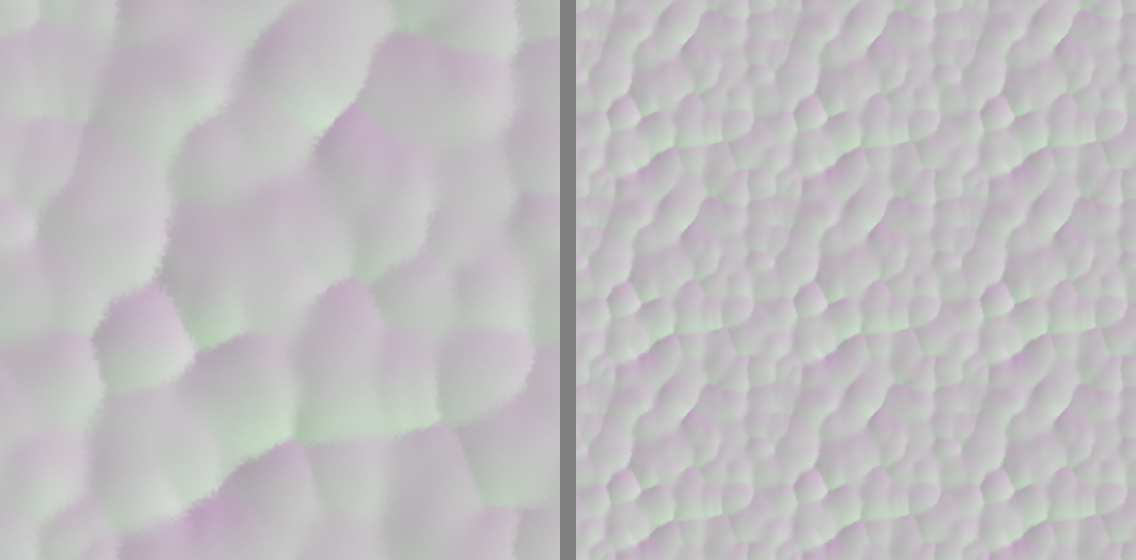
Left, the tile; right, the same tile 3 across and 3 down.
This texture is drawn by a Shadertoy shader. Its source:

```glsl
// Soft pillowy cobbles in pale grey, mauve and green that tile seamlessly.
// Two wrapped layers of smooth cellular noise give dome slopes: the sideways
// slope sets the lightness, the upward slope shifts from green to mauve.

const vec2 SMALL_CELLS = vec2(8.0, 7.0);
const vec2 LARGE_CELLS = vec2(4.0, 3.0);
const vec2 ORIGIN = vec2(0.08, 0.92);
const float SMALL_SLOPE = 1.1;
const float LARGE_SLOPE = 0.40;
const float JITTER = 0.85;
const float CREASE_SOFT = 4.5;
const float CREASE_SHARP = 18.0;
const vec2 BEND_CELLS = vec2(18.0);
const float BEND_AMOUNT = 0.016;
const vec2 FRAY_CELLS = vec2(150.0);
const float FRAY_AMOUNT = 0.009;
const vec3 BASE_COLOR = vec3(0.756, 0.747, 0.756);
const vec3 SIDE_TINT = vec3(0.080, 0.078, 0.080);
const vec3 UP_TINT = vec3(0.002, -0.080, 0.006);
const float TAU = 6.2831853;

vec2 hash2(vec2 p) {
    vec3 q = fract(p.xyx * vec3(0.1031, 0.1030, 0.0973));
    q += dot(q, q.yzx + 33.33);
    return fract((q.xx + q.yz) * q.zy);
}

// Wraps whole cell numbers; the half step keeps rounding off the boundary
vec2 wrapCell(vec2 cell, vec2 cells) {
    return cell - cells * floor((cell + 0.5) / cells);
}

// Value noise with two channels, centred on zero, wrapping after "cells"
vec2 wrapNoise(vec2 uv, vec2 cells) {
    vec2 p = uv * cells;
    vec2 i = floor(p);
    vec2 f = p - i;
    f = f * f * (3.0 - 2.0 * f);
    vec2 a = hash2(wrapCell(i, cells));
    vec2 b = hash2(wrapCell(i + vec2(1.0, 0.0), cells));
    vec2 c = hash2(wrapCell(i + vec2(0.0, 1.0), cells));
    vec2 d = hash2(wrapCell(i + 1.0, cells));
    return mix(mix(a, b, f.x), mix(c, d, f.x), f.y) - 0.5;
}

// Slope of rounded domes: blended offset from the nearby cell centres
vec2 domeSlope(vec2 uv, vec2 cells, float sharpness, float seed) {
    vec2 p = uv * cells;
    vec2 home = floor(p);
    vec2 slope = vec2(0.0);
    float total = 1e-20;
    for (int y = -2; y <= 2; y++) {
        for (int x = -2; x <= 2; x++) {
            vec2 cell = home + vec2(x, y);
            vec2 id = wrapCell(cell, cells) + seed;
            vec2 center = cell + 0.5 + JITTER * (hash2(id) - 0.5);
            float steepness = mix(0.6, 1.4, hash2(id + 57.0).x);
            vec2 offset = p - center;
            float weight = exp(-sharpness * dot(offset, offset));
            slope += weight * steepness * offset;
            total += weight;
        }
    }
    return slope / total;
}

// Layered sines choose where creases are crisp and where they melt
float creaseSharpness(vec2 uv) {
    float s = sin(TAU * (2.0 * uv.x + uv.y) + 1.3)
            + sin(TAU * (3.0 * uv.y - uv.x) + 4.1)
            + sin(TAU * (4.0 * uv.x + 3.0 * uv.y) + 2.2);
    return mix(CREASE_SOFT, CREASE_SHARP, smoothstep(-1.5, 2.6, s));
}

void mainImage(out vec4 fragColor, in vec2 fragCoord) {
    // The origin keeps long creases away from the canvas border
    vec2 uv = fragCoord / iResolution.xy + ORIGIN;

    // Bend the outlines and fray the creases
    vec2 warped = uv + BEND_AMOUNT * wrapNoise(uv, BEND_CELLS)
                + FRAY_AMOUNT * wrapNoise(uv, FRAY_CELLS);

    // Small domes riding on broad swells
    float sharpness = creaseSharpness(uv);
    vec2 slope = SMALL_SLOPE * domeSlope(warped, SMALL_CELLS, sharpness, 11.0)
               + LARGE_SLOPE * domeSlope(warped, LARGE_CELLS, 1.2 * sharpness, 83.0);

    // Slopes to colour
    vec3 color = BASE_COLOR + SIDE_TINT * slope.x + UP_TINT * slope.y;
    fragColor = vec4(color, 1.0);
}
```
